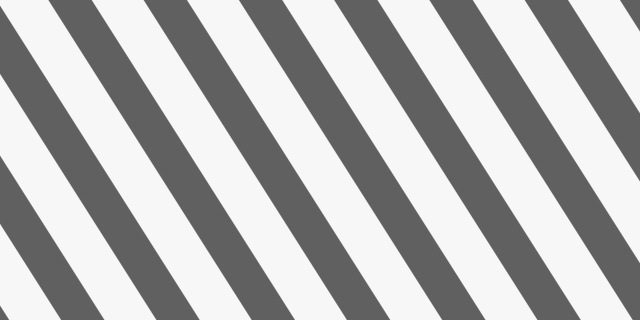
Reproduce this pattern procedurally as a WebGL 1 fragment shader.

```glsl
precision highp float;
// Even diagonal stripes in dark grey on off-white, leaning down to the right.

uniform vec2 u_resolution;

// Signed distance to the nearest stripe edge, negative inside a stripe.
float stripeDistance(vec2 p) {
  float period = 0.2977;
  float slant = 0.6354;
  // Horizontal offset from a stripe centre line, followed up to the top edge
  float offset = p.x + slant * (1.0 - p.y) * -1.0 - 0.2188;
  float fromCentre = abs(fract(offset / period + 0.5) - 0.5) * period;
  // Turn the horizontal gap into a perpendicular distance
  return (fromCentre - 0.0677) / length(vec2(1.0, slant));
}

void main() {
  // Canvas units: the height is 1
  vec2 p = gl_FragCoord.xy / u_resolution.y;
  float pixel = 1.0 / u_resolution.y;

  float ground = smoothstep(-0.75 * pixel, 0.75 * pixel, stripeDistance(p));
  vec3 colour = mix(vec3(0.376), vec3(0.967), ground);
  gl_FragColor = vec4(colour, 1.0);
}
```
